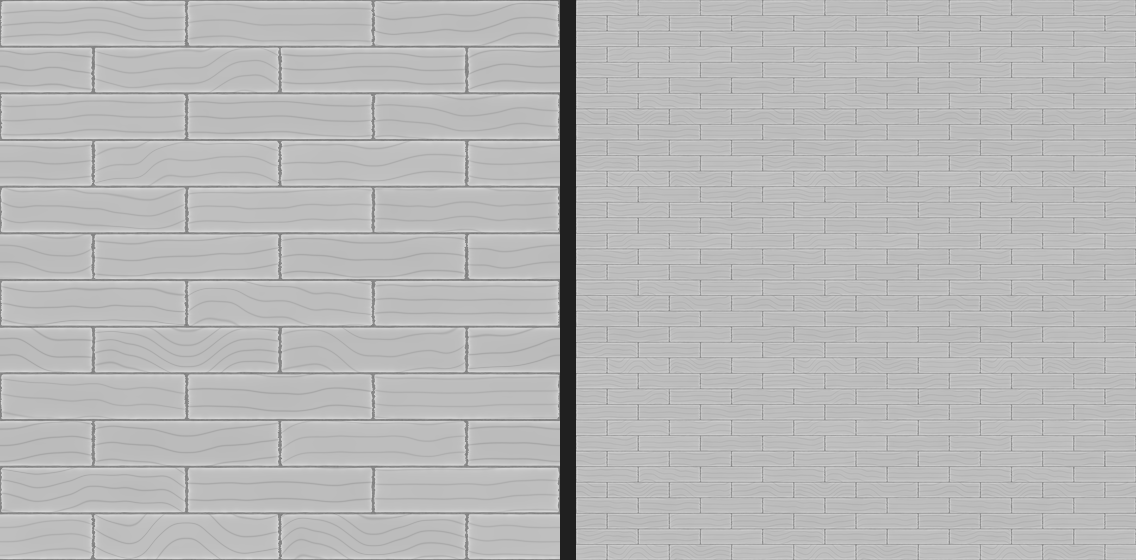
Left: one tile. Right: repeated 3 by 3.
Reproduce this texture map procedurally as a WebGL 2 fragment shader.

```glsl
#version 300 es
precision highp float;
// Pale grey wooden planks in a running bond, with wavy grain and worn bright edges.

uniform vec2 u_resolution;
out vec4 outColor;

const vec2 REPEATS = vec2(3.0, 12.0);        // planks across, rows down
const vec2 HALF_GAP = vec2(0.0026, 0.0019);  // half joint widths
const float CORNER = 0.003;
const vec3 WOOD = vec3(0.738);
const vec3 JOINT = vec3(0.525);
const float GRAIN_DEPTH = 0.075;
const float GRAIN_WIDTH = 0.0015;
const float EDGE_GLOW = 0.125;

// Integer hash of a lattice point, from 0 to 1.
float hash(vec2 p, float seed) {
    uvec3 v = uvec3(ivec3(vec3(p, seed)));
    uint h = v.x * 1597334677u ^ v.y * 3812015801u ^ v.z * 2798796415u;
    h = (h ^ (h >> 16)) * 2246822519u;
    h = (h ^ (h >> 13)) * 3266489917u;
    return float((h ^ (h >> 16)) >> 8) / 16777216.0;
}

// Smooth value noise, from -1 to 1.
float noise(vec2 p, float seed) {
    vec2 i = floor(p);
    vec2 f = p - i;
    f = f * f * f * (f * (f * 6.0 - 15.0) + 10.0);
    float low = mix(hash(i, seed), hash(i + vec2(1, 0), seed), f.x);
    float high = mix(hash(i + vec2(0, 1), seed), hash(i + vec2(1, 1), seed), f.x);
    return mix(low, high, f.y) * 2.0 - 1.0;
}

float roundedBox(vec2 p, vec2 halfSize, float radius) {
    vec2 q = abs(p) - halfSize + radius;
    return length(max(q, 0.0)) + min(max(q.x, q.y), 0.0) - radius;
}

// Strength of the bent grain lines inside one plank.
float grain(vec2 p, vec2 id, float seed) {
    float spacing = mix(0.018, 0.031, sqrt(hash(id, 101.0)));
    float bend = mix(0.008, 0.038, pow(hash(id, 102.0), 1.5));
    float warp = noise(p * vec2(9.0, 7.0) + 20.0, seed)
               + 0.22 * noise(p * vec2(21.0, 14.0) + 40.0, seed);
    float level = (p.y + bend * warp) / spacing + hash(id, 103.0);
    float dist = abs(fract(level) - 0.5) * spacing / GRAIN_WIDTH;
    return exp(-dist * dist) * mix(0.75, 1.1, hash(id, 104.0));
}

// Signed distance to a plank whose short ends are rough.
float plankDistance(vec2 p, vec2 halfSize, float seed) {
    float side = p.x < 0.0 ? 50.0 : 90.0;
    float rough = noise(vec2(side, p.y * 260.0), seed)
                + 0.6 * noise(vec2(side + 9.0, p.y * 560.0), seed);
    float chips = noise(vec2(p.x * 70.0, p.y < 0.0 ? 150.0 : 190.0), seed);
    vec2 wear = vec2(0.0011 * rough, 0.0002 * chips);
    return roundedBox(p, halfSize - HALF_GAP - wear, CORNER);
}

void main() {
    vec2 uv = gl_FragCoord.xy / u_resolution;

    // Plank grid: every other row is shifted by half a plank.
    vec2 cell = uv * REPEATS;
    float row = floor(cell.y);
    cell.x += 0.5 * mod(row + 1.0, 2.0);
    vec2 id = vec2(mod(floor(cell.x), REPEATS.x), row);
    vec2 local = (fract(cell) - 0.5) / REPEATS;
    float seed = 1.0 + id.x + id.y * REPEATS.x;

    // Plank face, slightly different from one plank to the next.
    float dist = plankDistance(local, 0.5 / REPEATS, seed);
    float depth = max(-dist, 0.0);
    float shade = 0.016 * (hash(id, 105.0) - 0.5);
    shade += 0.005 * noise(local * vec2(14.0, 30.0) + 70.0, seed);

    // Bright worn rim with a soft falloff.
    float rim = exp(-depth / 0.0026) + 0.18 * exp(-depth / 0.011);
    float rimWear = 0.9 + 0.2 * noise(local * 90.0 + 120.0, seed);
    vec3 face = WOOD + shade + EDGE_GLOW * rim * rimWear;

    // Joint, then grain on top of both.
    vec3 joint = JOINT + 0.025 * noise(local * 330.0 + 200.0, seed);
    float soft = max(0.0007, 0.7 / min(u_resolution.x, u_resolution.y));
    float cover = 1.0 - smoothstep(-soft, soft, dist);
    vec3 color = mix(joint, face, cover);
    color -= GRAIN_DEPTH * grain(local, id, seed) * mix(0.35, 1.0, cover);

    outColor = vec4(clamp(color, 0.0, 1.0), 1.0);
}
```
